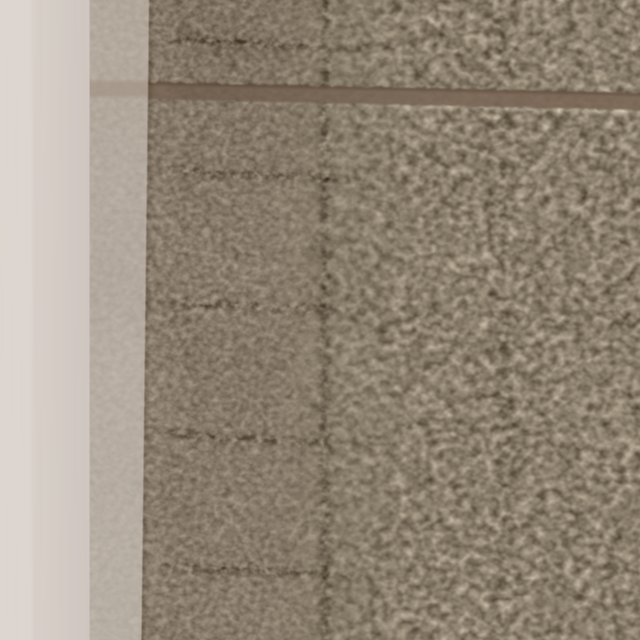
Write a three.js fragment shader that draws this texture.

```glsl
varying vec2 vUv;

vec2 hash2(vec2 p) {
  vec3 q = fract(p.xyx * vec3(0.1031, 0.1030, 0.0973));
  q += dot(q, q.yzx + 33.33);
  return fract((q.xx + q.yz) * q.zy);
}

// Distance to the nearest scattered point, with softened creases
float cellular(vec2 p) {
  vec2 cell = floor(p);
  vec2 local = fract(p);
  float total = 0.0;
  for (int j = -1; j <= 1; j++) {
    for (int i = -1; i <= 1; i++) {
      vec2 offset = vec2(float(i), float(j));
      vec2 toPoint = offset + hash2(cell + offset) - local;
      total += exp(-7.0 * dot(toPoint, toPoint));
    }
  }
  return sqrt(max(-log(total + 0.0001) / 7.0 + 0.16, 0.0));
}

// Light and dark specks balanced around zero
float speckle(vec2 p, float scale) {
  vec2 q = mat2(0.8, 0.6, -0.6, 0.8) * p * scale + 20.0;
  return cellular(q) - cellular(q.yx * vec2(1.07, -1.07) + 147.3);
}

float waves(vec2 p) {
  return (sin(p.x * 17.0 + 2.0 * sin(p.y * 13.0))
        + sin(p.y * 23.0 + 2.0 * sin(p.x * 19.0 + 1.0))) * 0.5;
}

// Specks of several sizes, slightly bent and flattened
float grain(vec2 p, float scale) {
  vec2 bent = p + 0.0015 * vec2(waves(p * 2.3), waves(p.yx * 2.7 + 4.0));
  bent.y *= 1.15;
  return speckle(bent, scale) + 0.42 * speckle(bent + 3.7, scale * 1.75)
       + 0.25 * speckle(bent + 1.9, scale * 0.42);
}

float line(float d, float width) {
  return exp(-d * d / (width * width));
}

float band(float d, float halfWidth, float blur) {
  return 1.0 - smoothstep(halfWidth - blur, halfWidth + blur, abs(d));
}

// Dark, blotchy seams between the stone blocks
float seams(vec2 p, float roughness) {
  float wobble = 0.0015 * sin(p.x * 61.0) + 0.0012 * sin(p.y * 83.0);
  wobble += 0.005 * roughness;
  float row = p.y + 0.042 * (p.x - 0.28) - 0.112 + wobble;
  float rowDist = (fract(row / 0.206 + 0.5) - 0.5) * 0.206;
  float rowFade = smoothstep(0.23, 0.30, p.x)
                * mix(1.0, 0.12, smoothstep(0.45, 0.66, p.x));
  float horizontal = line(rowDist, 0.0075) * rowFade;
  float vertical = line(p.x - 0.506 + wobble, 0.0095);
  float faint = 0.3 * line(p.x - 0.783 + wobble, 0.016);
  float broken = clamp(0.66 + 0.3 * waves(p * 3.0) - 1.5 * roughness, 0.05, 1.3);
  return (horizontal * 0.85 + vertical * 0.95 + faint) * broken;
}

vec3 stone(vec2 p, float fine, float coarse) {
  float right = smoothstep(0.36, 0.68, p.x);
  float specks = mix(fine * 0.165, coarse * 0.285, right);
  vec3 base = mix(vec3(0.524, 0.474, 0.412), vec3(0.540, 0.495, 0.422), right);
  base -= 0.022 * smoothstep(0.65, 1.0, p.y) * (1.0 - right);
  base += 0.010 * waves(p);
  vec3 color = base + specks * vec3(1.0, 0.99, 0.96);
  return color - vec3(0.115, 0.115, 0.11) * seams(p, mix(fine, coarse, right));
}

// Sloping brown groove with a shaded top and a lit lower lip
vec3 groove(vec3 color, vec2 p, float specks) {
  float d = p.y - 0.859 + 0.0225 * (p.x - 0.23) + 0.002 * specks;
  float right = smoothstep(0.3, 0.75, p.x);
  vec3 fill = mix(vec3(0.450, 0.380, 0.320), vec3(0.485, 0.410, 0.345), right);
  fill += 0.025 * specks;
  color += 0.10 * right * line(d + 0.0165, 0.004);
  color = mix(color, fill, 0.94 * band(d, 0.0133, 0.003));
  return color - 0.06 * line(d - 0.011, 0.0035);
}

// Translucent strip over the stone
vec3 veil(vec2 p, float specks) {
  vec3 color = mix(vec3(0.722, 0.686, 0.648), vec3(0.695, 0.654, 0.606), p.y);
  color += 0.045 * specks + 0.008 * waves(p);
  float shade = band(p.y - 0.861, 0.0125, 0.005);
  return mix(color, vec3(0.640, 0.575, 0.525), 0.7 * shade);
}

// Smooth pale frame with soft vertical steps
vec3 frame(vec2 p) {
  vec3 color = mix(vec3(0.866, 0.835, 0.810), vec3(0.840, 0.807, 0.782),
                   smoothstep(0.044, 0.058, p.x));
  color = mix(color, vec3(0.815, 0.778, 0.757), smoothstep(0.06, 0.138, p.x));
  return color + 0.002 * sin(p.x * 420.0) * sin(p.y * 9.0 + p.x * 40.0);
}

void main() {
  vec2 p = vUv;
  float fine = grain(p, 88.0);
  float coarse = grain(p + 1.3, 66.0);
  float veilEdge = mix(0.221, 0.233, p.y);

  vec3 color = groove(stone(p, fine, coarse), p, fine);
  color -= 0.05 * line(p.x - veilEdge - 0.002, 0.005);
  color += 0.02 * line(p.x - veilEdge - 0.022, 0.015);
  color = mix(veil(p, fine), color, smoothstep(-0.002, 0.002, p.x - veilEdge));
  color = mix(frame(p), color, smoothstep(0.1385, 0.1415, p.x));
  gl_FragColor = vec4(clamp(color, 0.0, 1.0), 1.0);
}
```
